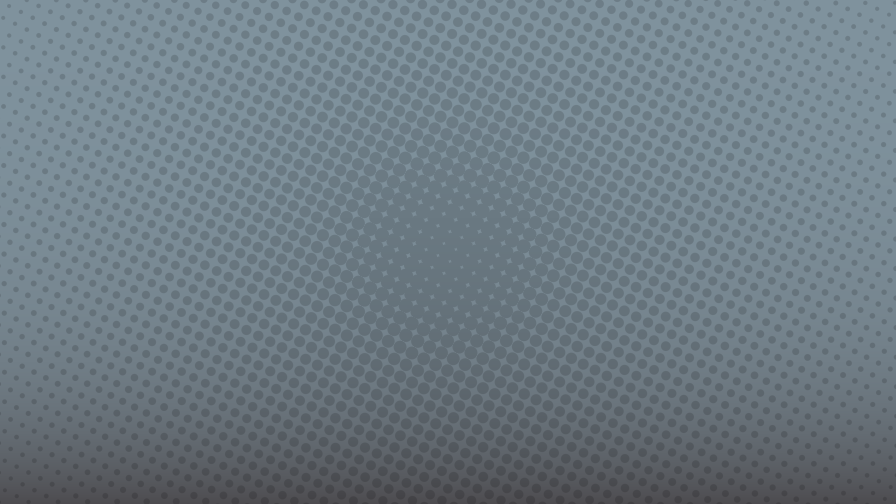
Write a Shadertoy shader that draws this background.

```glsl
const vec3 SLATE = vec3(0.502, 0.578, 0.622);
const vec3 CHARCOAL = vec3(0.270, 0.252, 0.262);
const float DOT_SHADE = 0.855;
const float DOT_PITCH = 0.0262;
const float GRID_ANGLE = -0.46;
const vec2 GRID_ORIGIN = vec2(0.0155, 0.005);

mat2 rotation(float angle) {
    float c = cos(angle), s = sin(angle);
    return mat2(c, s, -s, c);
}

// Dot radius in cell units: merged at the middle, tiny in the corners
float dotRadius(float reach) {
    float bulge = 0.075 * exp(-reach * reach / 0.026);
    return max(0.56 - 0.41 * reach + bulge, 0.05);
}

// Coverage of a rotated halftone grid
float halftone(vec2 p, float pitch, float angle, vec2 origin, float pixel) {
    mat2 turn = rotation(angle);
    vec2 grid = (p - origin) * turn / pitch;
    vec2 cell = floor(grid) + 0.5;
    vec2 dotCenter = origin + turn * cell * pitch;
    float edge = length(grid - cell) - dotRadius(length(dotCenter));
    float blur = 0.7 * pixel / pitch;
    return 1.0 - smoothstep(-blur, blur, edge);
}

// Dark haze rising from the lower edge
float haze(float height) {
    return 0.87 * exp(-height / 0.235);
}

void mainImage(out vec4 fragColor, in vec2 fragCoord) {
    float pixel = 1.0 / iResolution.y;
    vec2 p = (fragCoord - 0.5 * iResolution.xy) * pixel;

    float ink = halftone(p, DOT_PITCH, GRID_ANGLE, GRID_ORIGIN, pixel);
    vec3 base = mix(SLATE, CHARCOAL, haze(p.y + 0.5));
    vec3 color = base * mix(1.0, DOT_SHADE, ink);

    fragColor = vec4(color, 1.0);
}
```
